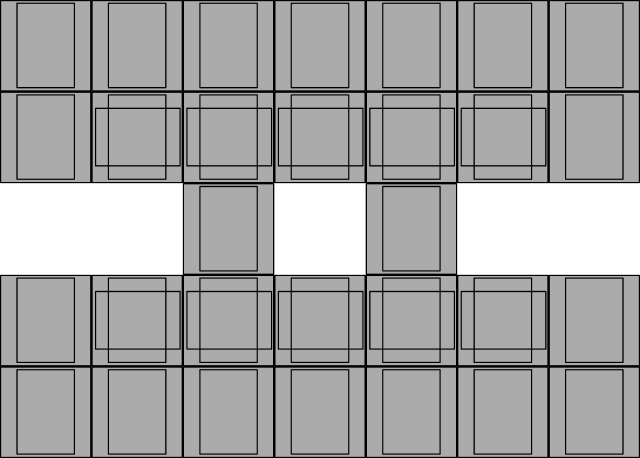
This pattern is drawn by a Shadertoy shader. Its source:

```glsl
// A 7 by 5 grid of grey outlined tiles, each holding an upright rectangle.
// Inner tiles of two rows add a wide rectangle; the middle row is mostly empty.
// Shapes are box distance outlines, smoothed by averaging subsamples.

float boxDistance(vec2 p, vec2 halfSize) {
    vec2 d = abs(p) - halfSize;
    return length(max(d, 0.0)) + min(max(d.x, d.y), 0.0);
}

// One where the point lies on a thin line along the box edge
float outline(vec2 p, vec2 halfSize) {
    return step(abs(boxDistance(p, halfSize)), 0.0066);
}

// Brightness of the tiling, in units of one tile
float tileShade(vec2 p) {
    vec2 tile = floor(p);
    vec2 local = fract(p) - 0.5;
    float column = abs(tile.x - 3.0);
    float row = abs(tile.y - 2.0);

    // Gaps in the middle row
    if (row < 0.5 && abs(column - 1.0) > 0.5) return 1.0;

    // Tile border lies inside the tile, so neighbours form a double line
    float ink = outline(local, vec2(0.4934));
    ink = max(ink, outline(local - vec2(0.0, 0.0035), vec2(0.314, 0.4605)));

    // Wide rectangle on the inner tiles
    if (abs(row - 1.0) < 0.5 && column < 2.5) {
        ink = max(ink, outline(local - vec2(0.0075, 0.0035), vec2(0.4625, 0.314)));
    }
    return mix(0.67, 0.0, ink);
}

void mainImage(out vec4 fragColor, in vec2 fragCoord) {
    const int SAMPLES = 6;
    float shade = 0.0;
    for (int j = 0; j < SAMPLES; j++) {
        for (int i = 0; i < SAMPLES; i++) {
            vec2 offset = (vec2(i, j) + 0.5) / float(SAMPLES) - 0.5;
            shade += tileShade((fragCoord + offset) / iResolution.xy * vec2(7.0, 5.0));
        }
    }
    fragColor = vec4(vec3(shade / float(SAMPLES * SAMPLES)), 1.0);
}
```
